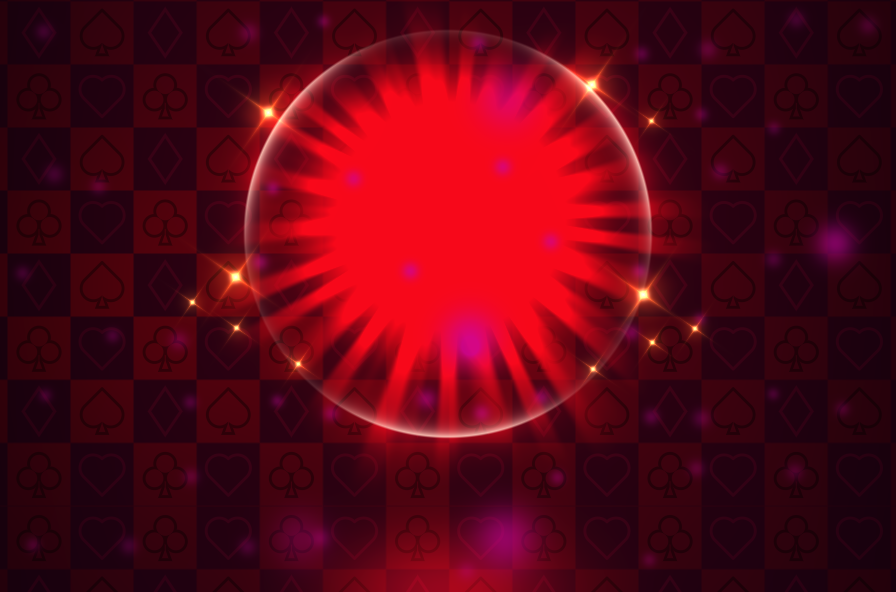
This background is drawn by a Shadertoy shader. Its source:

```glsl
// A ringed red starburst with sparkles and bokeh over a dark checker of card suits.
#define CENTRE vec2(0.0, 0.605)
#define RADIUS 0.342
#define PITCH 0.1066
#define RAY_COUNT 26.0
#define DARK_TILE vec3(0.105, 0.004, 0.062)
#define LIGHT_TILE vec3(0.155, 0.006, 0.052)
#define BURST_RED vec3(0.97, 0.03, 0.10)
#define RIM_WHITE vec3(1.0, 0.80, 0.74)
#define SPARK_GOLD vec3(1.0, 0.50, 0.14)
#define BOKEH_PINK vec3(0.80, 0.02, 0.62)

float hash(vec2 p) {
    return fract(sin(dot(p, vec2(127.1, 311.7))) * 4375.85);
}

float gaussian(vec2 p, float size) {
    return exp(-dot(p, p) / (size * size));
}

// Suit distance functions, in units of one tile
float heart(vec2 p) {
    p.x = abs(p.x);
    if (p.x + p.y > 1.0) return length(p - vec2(0.25, 0.75)) - 0.3536;
    vec2 tip = p - vec2(0.0, 1.0);
    vec2 side = p - 0.5 * max(p.x + p.y, 0.0);
    return sqrt(min(dot(tip, tip), dot(side, side))) * sign(p.x - p.y);
}

float stem(vec2 p) {
    return max(abs(p.x) - 0.03 - 0.35 * max(-0.2 - p.y, 0.0), abs(p.y + 0.22) - 0.13);
}

float club(vec2 p) {
    vec2 lobe = vec2(abs(p.x), p.y) - vec2(0.17, -0.06);
    float leaves = min(length(p - vec2(0.0, 0.17)), length(lobe)) - 0.165;
    return min(leaves, stem(p));
}

float spade(vec2 p) {
    return min(0.55 * heart(vec2(p.x, 0.36 - p.y) / 0.55), stem(p));
}

float diamond(vec2 p) {
    p = abs(p);
    return (p.x / 0.25 + p.y / 0.37 - 1.0) * 0.2;
}

// Checkered wall with embossed suits
vec3 wall(vec2 p, float px) {
    vec2 grid = vec2(p.x - 0.002, 0.998 - p.y) / PITCH;
    vec2 id = floor(grid);
    vec2 q = (fract(grid) - 0.5) * vec2(1.0, -1.0);
    id.y += step(8.0, id.y);
    bool oddColumn = mod(id.x + 7.0, 2.0) > 0.5;
    bool clubRow = mod(id.y, 2.0) > 0.5;
    bool blackSuit = clubRow != oddColumn;

    float d;
    if (clubRow) d = oddColumn ? 0.58 * heart((q + vec2(0.0, 0.33)) / 0.58) : club(q);
    else d = oddColumn ? spade(q) : diamond(q);

    float soft = px / PITCH;
    float inner = smoothstep(0.0, soft, 0.5 - max(abs(q.x), abs(q.y)));
    float tile = mix(0.5, blackSuit ? 1.0 : 0.0, inner);
    float outline = 1.0 - smoothstep(0.012, 0.018 + soft, abs(d));

    vec2 away = p - CENTRE;
    float warmth = exp(-dot(away, away) * 3.2);
    float leftLight = gaussian((p - vec2(-0.55, 0.5)) * vec2(1.0, 1.2), 0.38);
    vec3 color = mix(DARK_TILE, LIGHT_TILE, tile);
    color += vec3(0.20, 0.005, 0.01) * warmth * (0.55 + 0.45 * tile);
    color += vec3(0.08, 0.0, -0.01) * leftLight * tile;
    color *= mix(0.8, 1.0, smoothstep(0.85, 0.45, abs(p.x)));
    vec3 ink = blackSuit ? color * 0.5 : color * 1.35 + vec3(0.04, 0.0, 0.0);
    return mix(color, ink, outline * 0.75);
}

// Bright core with uneven beams, longest towards the bottom
float burst(vec2 p) {
    vec2 q = p - vec2(0.005, 0.635);
    float d = length(q);
    float a = atan(q.y, q.x);
    float wave = sin(RAY_COUNT * a + 1.4 * sin(5.0 * a)) + 0.5 * sin(43.0 * a + 1.0);
    float beams = smoothstep(-0.9, 1.1, wave);
    float down = 0.5 - 0.5 * sin(a);
    float reach = 0.37 + 0.11 * down + 0.035 * sin(7.0 * a + 2.0);
    float core = smoothstep(0.30, 0.15, d);
    float glow = smoothstep(reach, 0.14, d);
    return clamp(core + glow * (0.22 + (0.75 + 0.4 * down) * beams), 0.0, 1.0);
}

// Four-pointed glint
vec3 sparkle(vec2 p, float size) {
    vec2 q = abs(mat2(0.82, 0.57, -0.57, 0.82) * p) / size;
    float streaks = exp(-q.x * 0.55 - q.y * 5.0) + exp(-q.y * 0.55 - q.x * 5.0);
    float core = gaussian(p, size * 0.6);
    return SPARK_GOLD * (streaks + 0.25 * gaussian(p, size * 2.5)) + core * vec3(1.0, 0.9, 0.6);
}

vec2 aroundRing(float side, float degrees, float radius) {
    float a = radians(degrees);
    return CENTRE + radius * vec2(side * cos(a), sin(a));
}

void mainImage(out vec4 fragColor, in vec2 fragCoord) {
    float px = 1.0 / iResolution.y;
    vec2 p = vec2(fragCoord.x - 0.5 * iResolution.x, fragCoord.y) * px;
    vec3 color = mix(wall(p, px), BURST_RED, burst(p));
    color += vec3(0.45, 0.02, 0.05) * gaussian(p * vec2(0.7, 1.3), 0.13);

    // Large soft bokeh
    float bokeh = 0.75 * gaussian(p - vec2(0.037, 0.427), 0.045);
    bokeh += 0.5 * gaussian(p - vec2(0.101, 0.832), 0.05);
    bokeh += 0.55 * gaussian(p - vec2(0.097, 0.091), 0.05);
    bokeh += 0.25 * gaussian(p - vec2(-0.249, 0.091), 0.045);
    bokeh += 0.55 * gaussian(p - vec2(0.654, 0.589), 0.032);

    // Small scattered bokeh, one candidate per cell
    vec2 cell = floor(p * 8.0);
    vec2 spot = 0.25 + 0.5 * vec2(hash(cell), hash(cell + 17.0));
    float strength = step(0.5, hash(cell + 5.0)) * (0.2 + 0.5 * gaussian(p - CENTRE, 0.35));
    bokeh += strength * gaussian(fract(p * 8.0) - spot, 0.08 + 0.05 * hash(cell + 9.0));
    color = mix(color, BOKEH_PINK, min(bokeh, 0.8));

    // Glass rim, brightest in three arcs
    vec2 q = p - CENTRE;
    float d = length(q) - RADIUS;
    float arc = smoothstep(-0.7, 1.0, sin(3.0 * atan(q.y, q.x)));
    float edge = 1.0 - smoothstep(0.0, 0.003 + px, d);
    float rim = edge * exp(min(d, 0.0) / 0.009);
    color += vec3(0.30, 0.01, 0.03) * arc * exp(-abs(d) / 0.025);
    color = mix(color, RIM_WHITE, rim * (0.14 + 0.72 * arc));

    // Mirrored sparkles: two large and three small on each side
    for (float side = -1.0; side < 2.0; side += 2.0) {
        color += sparkle(p - aroundRing(side, 40.0 + 6.0 * side, 0.358 - 0.008 * side), 0.014);
        color += sparkle(p - aroundRing(side, -14.4 - 2.9 * side, 0.356 - 0.01 * side), 0.014);
        for (float k = 0.0; k < 3.0; k++) {
            float drop = 18.0 + 4.0 * k * (k + 1.0) + side * (3.0 - k);
            color += 0.8 * sparkle(p - aroundRing(side, -drop, 0.447 - 0.056 * k), 0.007);
        }
    }
    color += 0.7 * sparkle(p - aroundRing(1.0, 29.0, 0.393), 0.007);
    fragColor = vec4(clamp(color, 0.0, 1.0), 1.0);
}
```
